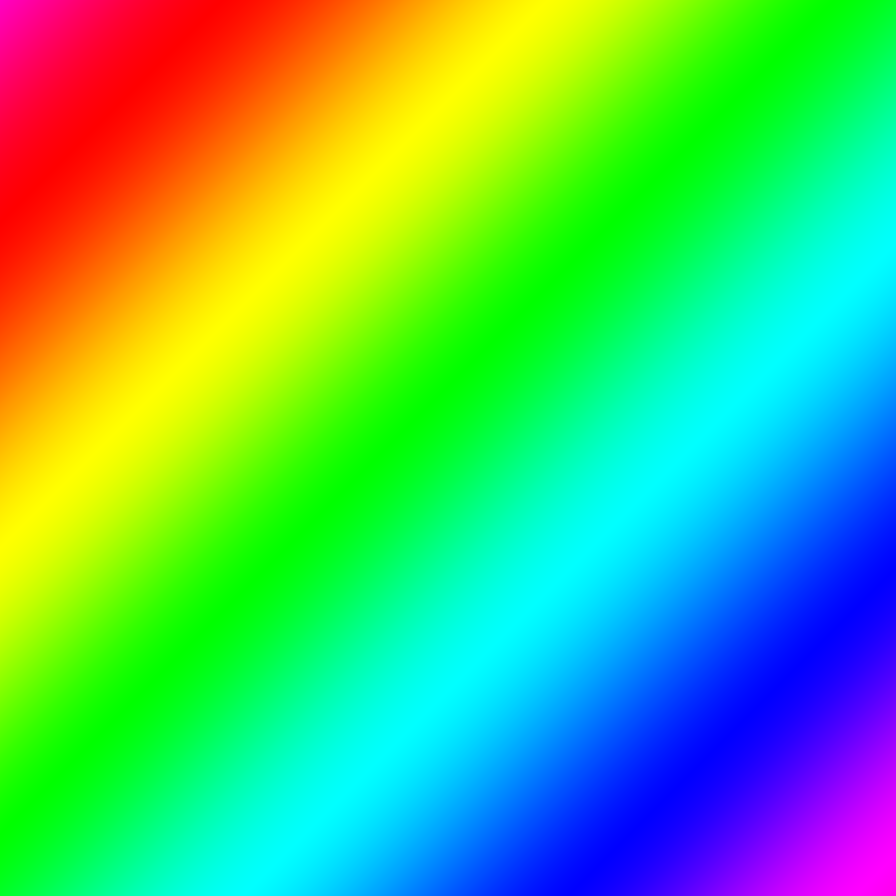
A WebGL 1 fragment shader for this background:

```glsl
precision highp float;

uniform vec2 u_resolution;

const float TAU = 6.283185;
const float RED_POSITION = 0.256;  // diagonal distance from the top left to pure red
const float HUE_SPACING = 0.341;   // distance between neighbouring pure hues
const float HUE_WARP = 0.042;      // uneven spacing, in sixths of the hue circle
const float WARP_PERIOD = 3.0;
const float BAND_SOFTNESS = 0.6;   // 0 = linear ramps, 1 = fully eased ramps

// Fully saturated colour; hue is counted in sixths of the circle from red.
vec3 spectrum(float hue) {
    vec3 phase = mod(hue + vec3(0.0, 4.0, 2.0), 6.0);
    vec3 ramp = clamp(abs(phase - 3.0) - 1.0, 0.0, 1.0);
    vec3 eased = ramp * ramp * (3.0 - 2.0 * ramp);
    return mix(ramp, eased, BAND_SOFTNESS);
}

void main() {
    vec2 uv = gl_FragCoord.xy / u_resolution;

    // Distance along the diagonal, from the top left to the bottom right
    float diagonal = uv.x + 1.0 - uv.y;

    // Hue along the diagonal, with slightly uneven spacing
    float hue = (diagonal - RED_POSITION) / HUE_SPACING;
    hue -= HUE_WARP * cos(TAU * (hue - 1.0) / WARP_PERIOD);

    gl_FragColor = vec4(spectrum(hue), 1.0);
}
```
